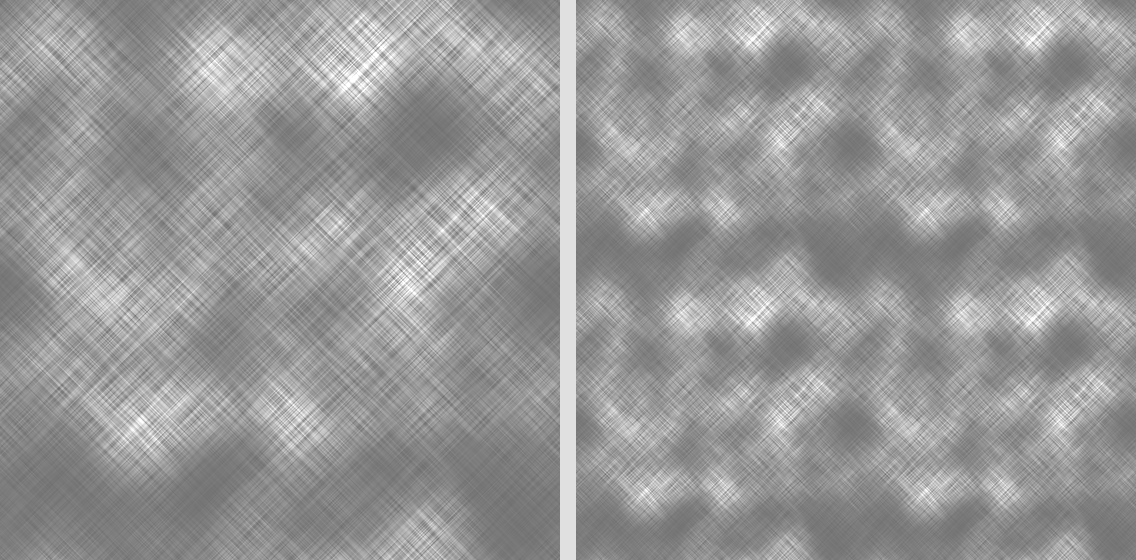
Left: one tile. Right: repeated 2 by 2.
Give the GLSL for this texture, as a WebGL 1 fragment shader.

```glsl
precision highp float;
uniform vec2 u_resolution;

float hash(vec2 cell, float seed) {
  return fract(sin(dot(cell, vec2(12.9898, 78.233)) + seed * 37.719) * 43758.5453);
}

// Diagonal cells repeat after the steps (1, 1) and (0, 2), which tiles the square canvas
float wrappedHash(vec2 cell, vec2 count, float seed) {
  cell -= floor((cell.x + 0.5) / count.x) * count;
  cell.y -= floor((cell.y + 0.5) / (2.0 * count.y)) * 2.0 * count.y;
  return hash(cell, seed);
}

float noise(vec2 diagonal, vec2 count, float seed) {
  vec2 p = diagonal * count;
  vec2 cell = floor(p);
  vec2 f = p - cell;
  f = f * f * (3.0 - 2.0 * f);
  float near = mix(wrappedHash(cell, count, seed),
                   wrappedHash(cell + vec2(1.0, 0.0), count, seed), f.x);
  float far = mix(wrappedHash(cell + vec2(0.0, 1.0), count, seed),
                  wrappedHash(cell + vec2(1.0, 1.0), count, seed), f.x);
  return mix(near, far, f.y);
}

vec2 toDiagonal(vec2 uv) {
  return vec2(uv.x + uv.y, uv.x - uv.y);
}

// Soft cloudy patches, bent a little so that they look round
float clouds(vec2 uv) {
  vec2 bend = sin(6.28318 * (uv.yx * vec2(2.0, 3.0) + vec2(0.15, 0.4)));
  vec2 diagonal = toDiagonal(uv + 0.02 * bend);
  return 0.7 * noise(diagonal, vec2(4.0), 1.0)
       + 0.3 * noise(diagonal, vec2(8.0), 2.0);
}

// Fine threads along both diagonals, centred on zero
float threads(vec2 diagonal) {
  float sum = 0.0;
  float weight = 0.42;
  float across = 360.0;
  float along = 10.0;
  for (int i = 0; i < 3; i++) {
    float seed = 3.0 + 2.0 * float(i);
    sum += weight * (noise(diagonal, vec2(across, along), seed)
                   + noise(diagonal, vec2(along, across), seed + 1.0) - 1.0);
    weight *= 0.42;
    across *= 0.5;
    along += 5.0;
  }
  return sum;
}

void main() {
  vec2 uv = gl_FragCoord.xy / u_resolution;

  // Bright patches show strong threads, dark ones stay nearly flat
  float cloud = clouds(uv);
  float light = cloud * cloud;
  float grey = 0.462 + 0.5 * light + (light + 0.06) * threads(toDiagonal(uv));

  gl_FragColor = vec4(vec3(clamp(grey, 0.0, 1.0)), 1.0);
}
```
